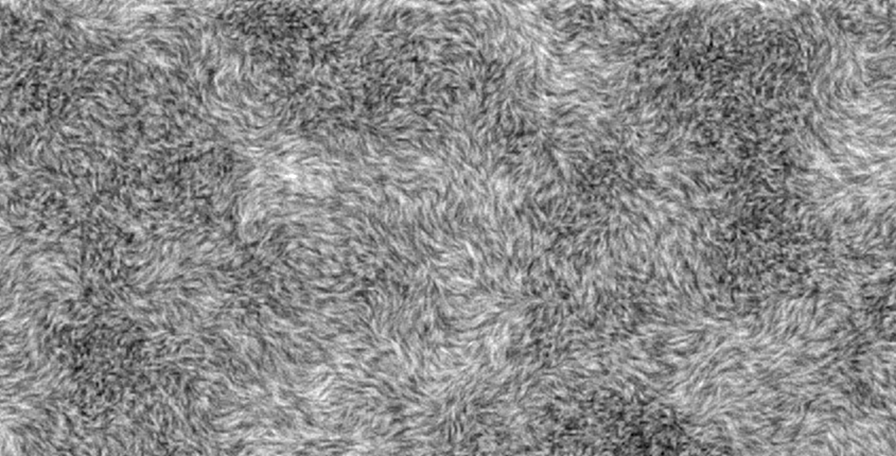
A Shadertoy shader for this texture:

```glsl
const float MEAN_GREY = 0.537;
const float PATCH_CONTRAST = 0.46;     // broad light and dark areas
const float STRAND_CONTRAST = 0.80;
const float GRAIN_CONTRAST = 0.17;
const float PATCH_SCALE = 4.8;         // patches per canvas height
const float FLOW_SCALE = 4.5;
const float TUFT_SCALE = 13.0;
const float STRAY_SCALE = 38.0;
const float STRAND_SCALE = 150.0;      // strand widths per canvas height
const float GRAIN_SCALE = 215.0;
const float LONG_REACH = 0.019;        // half length of combed strands
const float SHORT_REACH = 0.007;       // half length in matted areas
const float BASE_ANGLE = -0.45;
const float FLOW_SWING = 4.2;
const float TUFT_SWING = 1.5;
const float STRAY_SWING = 0.9;
const float CROSSING = 0.28;           // angle between the two fur layers
const float RIM_HEIGHT = 0.035;
const float RIM_LIGHT = 0.10;
const int STEPS = 7;                   // samples on each side of a pixel

float hash(vec2 p) {
    vec3 q = fract(vec3(p.xyx) * 0.1031);
    q += dot(q, q.yzx + 33.33);
    return fract((q.x + q.y) * q.z);
}

// Smooth value noise, centred on zero
float noise(vec2 p) {
    vec2 cell = floor(p);
    vec2 f = fract(p);
    f = f * f * (3.0 - 2.0 * f);
    float low = mix(hash(cell), hash(cell + vec2(1, 0)), f.x);
    float high = mix(hash(cell + vec2(0, 1)), hash(cell + vec2(1, 1)), f.x);
    return mix(low, high, f.y) - 0.5;
}

float fbm(vec2 p) {
    float sum = 0.0;
    float amplitude = 0.53;
    for (int i = 0; i < 4; i++) {
        sum += amplitude * noise(p);
        p = mat2(1.6, 1.2, -1.2, 1.6) * p + 17.3;
        amplitude *= 0.5;
    }
    return sum;
}

// Combing angle: wide swirls disturbed by tufts and stray hairs
float furAngle(vec2 p, float matting) {
    float swirl = noise(p * FLOW_SCALE + 41.0) * 0.65
                + noise(p * FLOW_SCALE * 2.1 + 73.0) * 0.3;
    float tuft = noise(p * TUFT_SCALE + 9.0);
    float stray = noise(p * STRAY_SCALE + 31.0);
    return BASE_ANGLE + FLOW_SWING * swirl
         + (1.0 + matting) * (TUFT_SWING * tuft + STRAY_SWING * stray);
}

// Weighted average of fine noise along a short straight hair
float strands(vec2 p, float angle, float reach, float seed) {
    vec2 stride = vec2(cos(angle), sin(angle)) * reach / float(STEPS);
    float sum = 0.0;
    float total = 0.0;
    for (int i = -STEPS; i <= STEPS; i++) {
        float t = float(i) / float(STEPS + 1);
        float weight = 0.5 + 0.5 * cos(3.14159 * t);
        sum += weight * noise((p + float(i) * stride) * STRAND_SCALE + seed);
        total += weight;
    }
    return sum / total * sqrt(reach / LONG_REACH);
}

void mainImage(out vec4 fragColor, in vec2 fragCoord) {
    vec2 uv = fragCoord / iResolution.y;

    // Light patches are combed, dark ones matted
    float patchTone = fbm(uv * PATCH_SCALE + 5.0);
    float matting = smoothstep(0.10, -0.16, patchTone);
    float reach = mix(LONG_REACH, SHORT_REACH, matting);

    // Two crossing layers break up long lines
    float angle = furAngle(uv, matting);
    float upper = strands(uv, angle + CROSSING, reach, 200.0);
    float under = strands(uv, angle - CROSSING, reach * 0.8, 470.0);
    float fur = 0.85 * upper + 0.6 * under;

    float grey = MEAN_GREY + PATCH_CONTRAST * patchTone;
    grey += STRAND_CONTRAST * (1.0 + 0.25 * matting) * fur;
    grey += GRAIN_CONTRAST * noise(uv * GRAIN_SCALE + 500.0);

    // Pale fringe along the upper edge
    float fringe = RIM_HEIGHT * (1.0 + 0.6 * noise(uv * TUFT_SCALE));
    grey += RIM_LIGHT * smoothstep(1.0 - fringe, 1.0 - 0.3 * fringe, uv.y);

    fragColor = vec4(vec3(clamp(grey, 0.0, 1.0)), 1.0);
}
```
